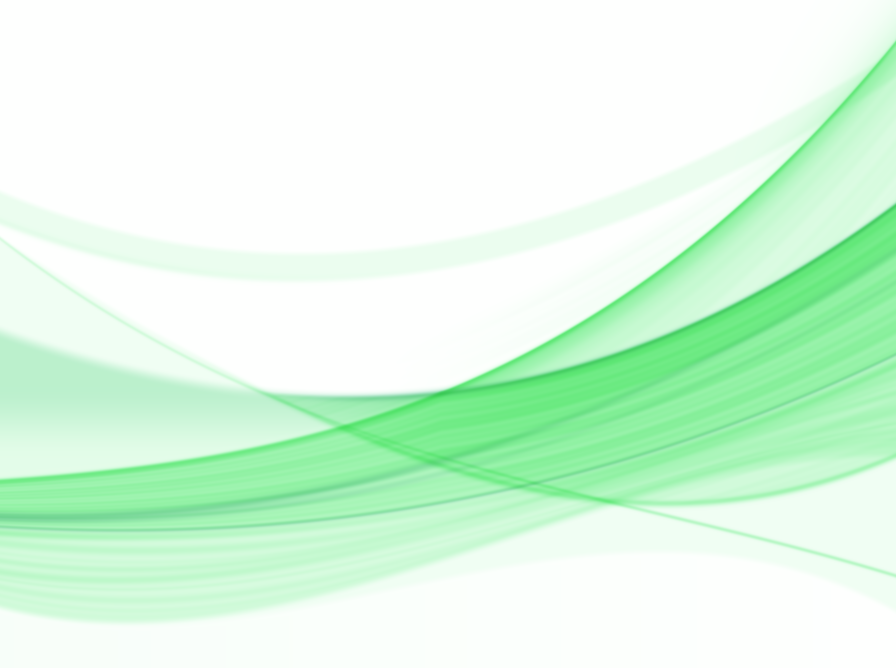
This background is drawn by a Shadertoy shader. Its source:

```glsl
const vec3 GREEN_ABSORB = vec3(1.05, 0.105, 0.82);
const vec3 TEAL_ABSORB = vec3(0.95, 0.36, 0.55);
const vec3 PAPER = vec3(0.996, 1.0, 0.996);

// Cubic through four heights at x = 0, 1/3, 2/3, 1
float curve(float x, vec4 h) {
    float u = 3.0 * x;
    float a = u - 1.0, b = u - 2.0, c = u - 3.0;
    return -a * b * c * h.x / 6.0 + u * b * c * h.y / 2.0
         - u * a * c * h.z / 2.0 + u * a * b * h.w / 6.0;
}

// Fill between two heights, empty where they cross over
float ribbon(float y, float top, float bottom, float soft) {
    return smoothstep(-soft, soft, top - y) * smoothstep(-soft, soft, y - bottom);
}

// Crisp upper rim that fades downward
float rim(float y, float top, float reach) {
    return smoothstep(-0.003, 0.003, top - y) * exp(-max(top - y, 0.0) / reach);
}

float line(float y, float height, float width) {
    float d = (y - height) / width;
    return exp(-d * d);
}

float hash(float n) {
    return fract(sin(n * 127.1) * 4375.5);
}

// Silky grain running along a ribbon
float silk(float s, float x) {
    return 0.5 + 0.22 * sin(s * 23.0 + x * 2.0) + 0.16 * sin(s * 51.0 - x * 3.0)
         + 0.12 * sin(s * 97.0 + x);
}

// Fine strands spread between two curves
float strands(float x, float y, float top, float bottom) {
    float sum = 0.0;
    for (int i = 0; i < 11; i++) {
        float n = float(i);
        float t = (n + 0.7 * hash(n + 2.0)) / 11.0;
        float height = mix(top, bottom, t) + 0.004 * sin(x * 5.0 + n);
        float strength = (0.3 + 0.7 * hash(n + 9.0)) * (1.0 - 0.5 * t);
        sum += strength * line(y, height, 0.003 + 0.005 * hash(n + 5.0));
    }
    return sum;
}

void mainImage(out vec4 fragColor, in vec2 fragCoord) {
    vec2 uv = fragCoord / iResolution.xy;
    float x = uv.x, y = uv.y;

    // Guiding curves
    float arcTop = curve(x, vec4(0.713, 0.620, 0.700, 0.925));
    float arcBottom = curve(x, vec4(0.667, 0.580, 0.657, 0.885));
    float wing = curve(x, vec4(0.282, 0.345, 0.533, 0.939));
    float crest = curve(x, vec4(0.503, 0.408, 0.462, 0.695));
    float keel = curve(x, vec4(0.643, 0.387, 0.251, 0.317));
    float tail = curve(x, vec4(0.643, 0.389, 0.253, 0.138));
    float vein = curve(x, vec4(0.228, 0.260, 0.390, 0.625));
    float seam = curve(x, vec4(0.211, 0.218, 0.300, 0.469));
    float hem = curve(x, vec4(0.090, 0.100, 0.235, 0.318));
    float mist = curve(x, vec4(0.090, 0.090, 0.170, 0.085));
    float veil = curve(x, vec4(0.300, 0.420, 0.608, 0.920));
    float bodyTop = min(wing, crest);
    float right = smoothstep(0.3, 0.65, x);
    float left = 1.0 - smoothstep(0.1, 0.5, x);

    // Pale upper arc, veil and mist
    float green = 0.075 * ribbon(y, arcTop, arcBottom, 0.006);
    green += 0.05 * line(y, arcBottom, 0.006) * left;
    green += 0.035 * ribbon(y, veil, wing, 0.02) * smoothstep(0.4, 0.75, x)
           * (0.5 + silk((veil - y) * 5.0, x));
    green += 0.055 * ribbon(y, keel, mist, 0.007);
    green += 0.025 * ribbon(y, mist, -0.1, 0.01) * (1.0 - x);
    green += 0.16 * exp(-abs(y - wing) / 0.05) * smoothstep(0.8, 1.0, x);

    // Rising wing
    float wingFill = ribbon(y, wing, crest, 0.003);
    green += wingFill * (0.12 + 0.05 * silk((wing - y) * 3.0, x));
    green += rim(y, wing, 0.035) * wingFill * 0.55 * (1.0 - 0.55 * smoothstep(0.8, 1.0, x));
    green += 0.25 * line(y, wing - 0.003, 0.005);

    // Left haze
    float haze = ribbon(y, crest, wing, 0.012);
    green += haze * (0.05 + 0.08 * smoothstep(0.3, 0.43, y));
    float teal = haze * 0.12 * smoothstep(0.32, 0.42, y);

    // Main body
    float body = ribbon(y, bodyTop, seam, 0.003);
    float grain = silk((bodyTop - y) / max(bodyTop - seam, 0.03), x);
    green += body * (0.25 + 0.14 * grain);
    green += ribbon(y, bodyTop, vein, 0.005) * 0.12;
    green += ribbon(y, crest, keel, 0.004) * (0.17 + 0.06 * grain);
    green += rim(y, crest, 0.06) * ribbon(y, crest, keel, 0.003) * 0.3 * right;

    // Strands below the seam
    green += ribbon(y, seam, hem, 0.006) * 0.10;
    green += strands(x, y, seam, hem) * 0.19 * (0.65 + 0.35 * abs(2.0 * x - 1.0));
    green += line(y, keel, 0.005) * 0.26 * smoothstep(0.15, 0.5, x);
    green += line(y, tail, 0.003) * (0.12 + 0.13 * right);

    // Cool accents
    teal += line(y, crest - 0.002, 0.005) * 0.32 * smoothstep(0.25, 0.45, x);
    teal += line(y, vein, 0.006) * 0.32 * (1.0 - 0.5 * right);
    teal += line(y, mix(vein, seam, 0.3), 0.005) * 0.2 * (1.0 - 0.6 * right);
    teal += line(y, seam, 0.003) * 0.25;

    vec3 color = PAPER * exp(-green * GREEN_ABSORB - teal * TEAL_ABSORB);
    fragColor = vec4(color, 1.0);
}
```
